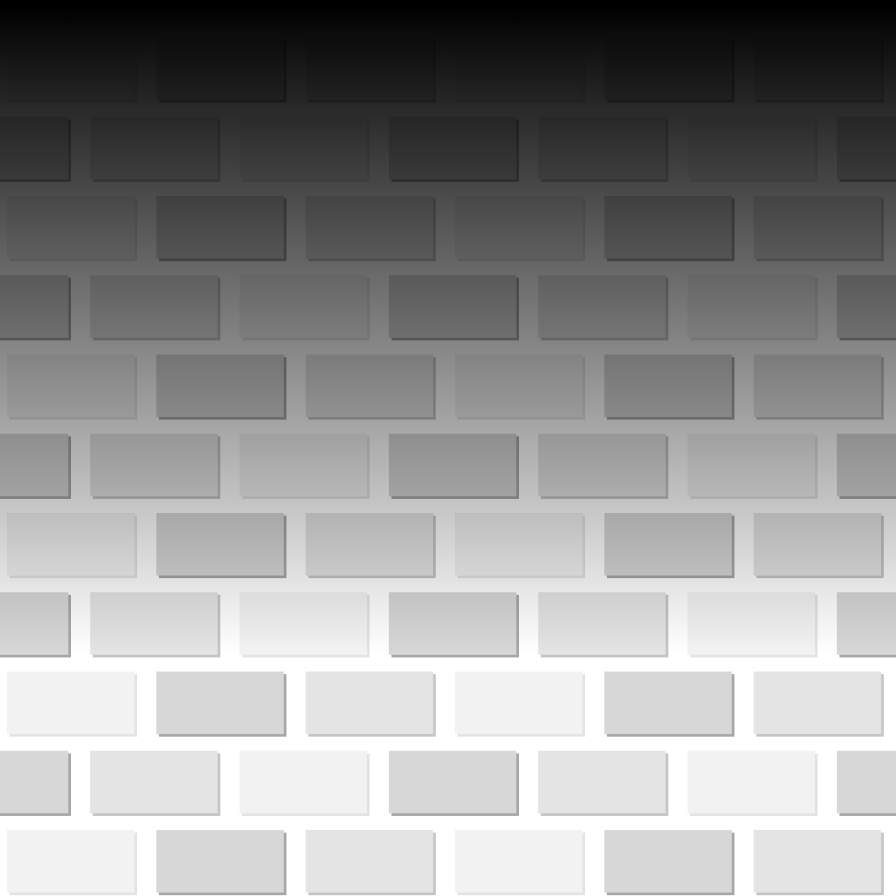
Reproduce this pattern procedurally as a three.js fragment shader.

```glsl
varying vec2 vUv;

const vec2 PITCH = vec2(1.0 / 6.0, 0.08846);     // brick spacing across and up
const vec2 BRICK_SIZE = vec2(0.1423, 0.0698);
const vec2 BRICK_CORNER = vec2(0.0078, 0.0038);  // lower left corner within a cell
const vec2 SHADOW_OFFSET = vec2(0.0029, -0.0029);
const float ODD_ROW_SHIFT = -0.0738;

const float MORTAR = 1.0;
// Tones cycle along each row: light, dark, middle
const vec3 FACE_TONES = vec3(0.95, 0.843, 0.894);
const vec3 SHADOW_TONES = vec3(0.89, 0.65, 0.77);

const float FADE_START = 0.271;  // full brightness below this height
const float FADE_END = 0.995;    // black above this height

// Antialiased coverage of a rectangle given by its lower left corner
float rectangle(vec2 p, vec2 corner, vec2 size, float pixel) {
  vec2 halfSize = 0.5 * size;
  vec2 inset = halfSize - abs(p - corner - halfSize);
  vec2 coverage = clamp(inset / pixel + 0.5, 0.0, 1.0);
  return coverage.x * coverage.y;
}

float pickTone(vec3 tones, float index) {
  return index < 0.5 ? tones.x : (index < 1.5 ? tones.y : tones.z);
}

void main() {
  float pixel = max(fwidth(vUv.y), 1e-5);

  // Running bond layout
  float row = floor(vUv.y / PITCH.y);
  float odd = mod(row, 2.0);
  vec2 wall = vUv - vec2(odd * ODD_ROW_SHIFT, 0.0);
  vec2 cell = floor(wall / PITCH);
  vec2 local = wall - cell * PITCH;
  float toneIndex = mod(cell.x + odd, 3.0);

  // Offset shadow, then the brick face over it
  float shadow = rectangle(local, BRICK_CORNER + SHADOW_OFFSET, BRICK_SIZE, pixel);
  float face = rectangle(local, BRICK_CORNER, BRICK_SIZE, pixel);
  float shade = mix(MORTAR, pickTone(SHADOW_TONES, toneIndex), shadow);
  shade = mix(shade, pickTone(FACE_TONES, toneIndex), face);

  // Darkness falling from the top
  float light = clamp((FADE_END - vUv.y) / (FADE_END - FADE_START), 0.0, 1.0);
  gl_FragColor = vec4(vec3(shade * light), 1.0);
}
```
